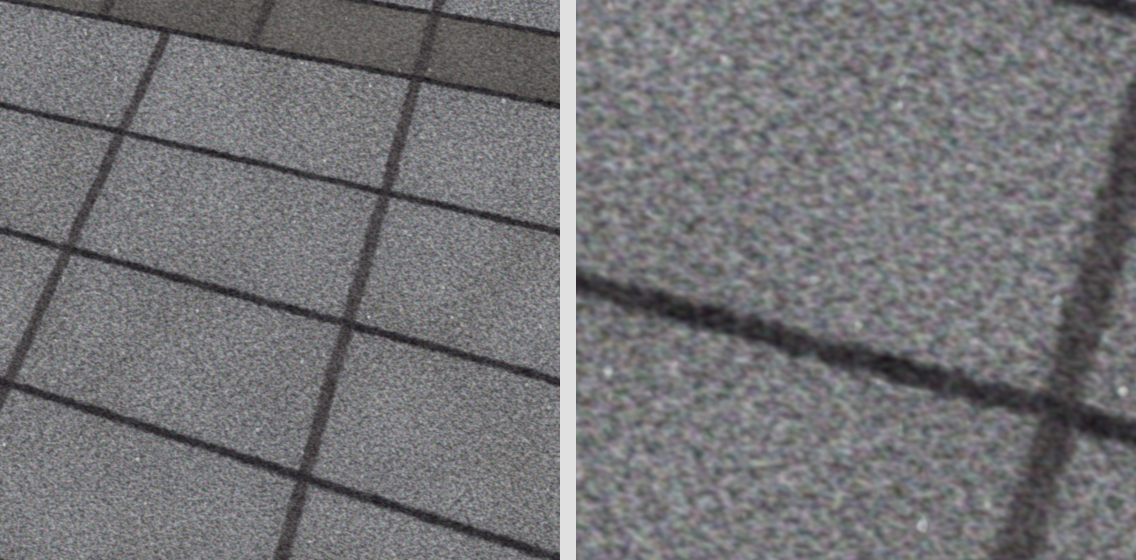
Left: the whole. Right: its middle third, enlarged.
Give the GLSL for this texture, as a WebGL 1 fragment shader.

```glsl
precision highp float;
// Weathered granite paving slabs in perspective, crossed by a darker strip of small slabs.

uniform vec2 u_resolution;

const float STRIP_DEPTH = 0.64;   // strip height, in slab heights
const float STRIP_PITCH = 0.645;  // strip slab length, in slab lengths
const vec3 GRANITE = vec3(0.490, 0.491, 0.503);
const vec3 STRIP_STONE = vec3(0.375, 0.365, 0.355);
const vec3 STAIN = vec3(0.425, 0.416, 0.408);
const vec3 ROW_JOINT = vec3(0.178, 0.168, 0.182);
const vec3 COLUMN_JOINT = vec3(0.268, 0.252, 0.260);

float hash(vec2 p) {
  vec3 q = fract(vec3(p.xyx) * 0.1031);
  q += dot(q, q.yzx + 33.33);
  return fract((q.x + q.y) * q.z);
}

vec2 gradient(vec2 cell) {
  float angle = 6.28318 * hash(cell);
  return vec2(cos(angle), sin(angle));
}

// Gradient noise, roughly -0.7 to 0.7
float noise(vec2 p) {
  vec2 i = floor(p), f = fract(p);
  vec2 s = f * f * f * (f * (f * 6.0 - 15.0) + 10.0);
  vec2 e = vec2(1.0, 0.0);
  float low = mix(dot(gradient(i), f), dot(gradient(i + e), f - e), s.x);
  float high = mix(dot(gradient(i + e.yx), f - e.yx),
                   dot(gradient(i + e.xx), f - e.xx), s.x);
  return mix(low, high, s.y);
}

// Layered noise, turned at every octave to hide the lattice
float fbm(vec2 p) {
  float sum = 0.0, gain = 0.6;
  for (int i = 0; i < 4; i++) {
    sum += gain * noise(p);
    p = mat2(1.6, 1.2, -1.2, 1.6) * p + 17.3;
    gain *= 0.5;
  }
  return sum;
}

// Inverse perspective: canvas point (y down) to slab units
vec2 toGround(vec2 p) {
  vec2 depth = vec2(-0.0725, -0.0624);
  vec2 uAxis = vec2(0.3913, 0.0757) - depth.x * p;
  vec2 vAxis = vec2(-0.0963, 0.1670) - depth.y * p;
  vec2 offset = p - vec2(0.2995, 0.0547);
  float det = uAxis.x * vAxis.y - uAxis.y * vAxis.x;
  return vec2(offset.x * vAxis.y - offset.y * vAxis.x,
              uAxis.x * offset.y - uAxis.y * offset.x) / det;
}

float lineDistance(float x) {
  return abs(fract(x + 0.5) - 0.5);
}

// Coverage of a joint with soft edges
float joint(float dist, float halfWidth, float blur) {
  return 1.0 - smoothstep(halfWidth - blur, halfWidth + blur, dist);
}

// Mineral grain foreshortened along the rows, slightly tinted per channel
vec3 grain(vec2 p) {
  vec2 flat_ = vec2(0.82, 1.12) * (mat2(0.97, -0.25, 0.25, 0.97) * p);
  vec2 fine = mat2(0.80, 0.60, -0.60, 0.80) * flat_ + 2.0;
  vec2 medium = mat2(0.92, -0.39, 0.39, 0.92) * flat_ + 3.0;
  float light = 0.14 * noise(fine * 235.0) + 0.17 * noise(medium * 150.0)
              + 0.10 * noise(fine * 80.0 + 40.0);
  vec3 tint = vec3(noise(medium * 125.0 + 71.0), noise(fine * 125.0 + 193.0),
                   noise(medium * 125.0 + 317.0));
  return vec3(light) + 0.065 * tint;
}

void main() {
  vec2 p = gl_FragCoord.xy / u_resolution;
  p.y = 1.0 - p.y;
  vec2 ground = toGround(p);

  // Slightly ragged joint edges
  float wobble = noise(p * 14.0) * 0.010 + noise(p * 90.0 + 9.0) * 0.010;
  vec2 g = ground + wobble * vec2(0.5, 1.0);

  // Layout: the strip lies between two fields of large slabs
  bool inStrip = g.y < 0.0 && g.y > -STRIP_DEPTH;
  float row = g.y < 0.0 ? g.y + STRIP_DEPTH : g.y;
  float pitch = inStrip ? STRIP_PITCH : 1.0;
  float column = (g.x - 1.0) / pitch;
  float rowDist = inStrip ? min(-g.y, row) : lineDistance(row);
  float columnDist = lineDistance(column) * pitch;

  // Stone: tone of each slab, broad blotches, then stains
  vec2 slab = vec2(floor(column), floor(row) + (inStrip ? 50.0 : 0.0)) + 60.0;
  float tone = (hash(slab) - 0.5) * 0.025;
  float blotch = fbm(p * 9.0 + 3.0);
  vec3 stone = (inStrip ? STRIP_STONE : GRANITE) + tone + 0.06 * blotch;
  float stain = smoothstep(0.0, 0.6, fbm(p * 4.0 + 31.0) + 0.24 * p.y);
  if (!inStrip) stone = mix(stone, STAIN, 0.55 * stain);

  // Grain, pale chips and dirt gathered beside the joints
  vec3 speckle = grain(p);
  stone += speckle * (inStrip ? 0.6 : 1.0);
  stone += 0.18 * smoothstep(0.42, 0.62, noise(p * 75.0 + 120.0));
  float edge = min(rowDist, columnDist * 1.8);
  stone *= 1.0 - 0.10 * exp(-edge * 16.0);

  // Joints: broad brown columns below thin dark rows, unevenly filled
  float fill = noise(p * 24.0 + 55.0) + 0.5 * noise(p * 60.0 + 80.0);
  float columnMask = joint(columnDist, 0.021 + 0.003 * fill, 0.009);
  float rowMask = joint(rowDist, 0.026 + 0.005 * fill, 0.016);
  vec3 columnFill = COLUMN_JOINT - 0.04 * fill + 0.6 * speckle;
  vec3 rowFill = ROW_JOINT - 0.05 * fill + 0.5 * speckle;
  vec3 color = mix(stone, columnFill, 0.92 * columnMask);
  color = mix(color, rowFill, 0.95 * rowMask);

  gl_FragColor = vec4(clamp(color, 0.0, 1.0), 1.0);
}
```
